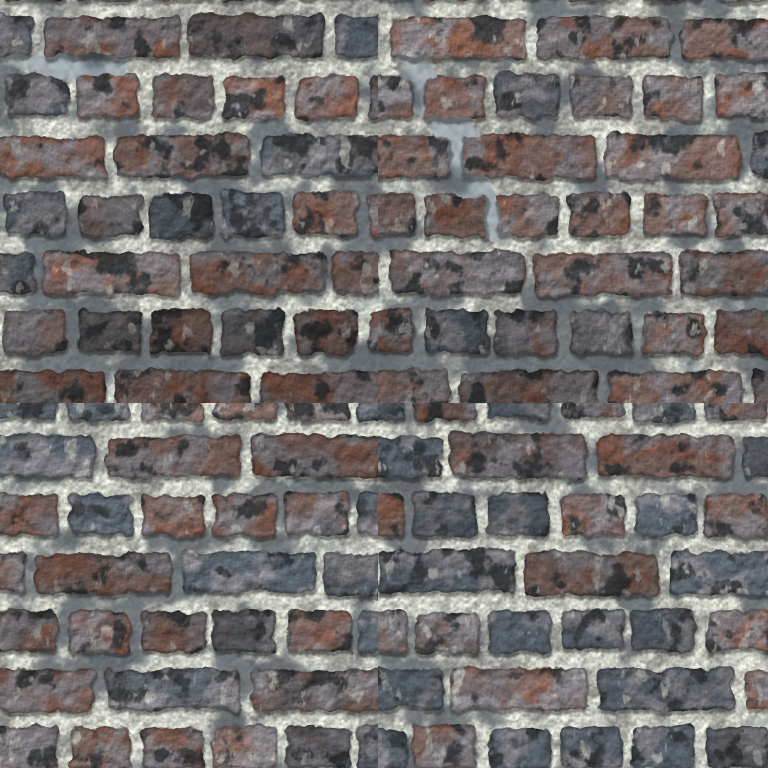
A three.js fragment shader for this texture:

```glsl
// Weathered brick wall: courses of long stretchers alternate with short headers,
// in four panels that meet at hard seams. Rounded-box distances give the bricks,
// fractal noise gives ragged edges, blotches, relief, grainy mortar and grime.
varying vec2 vUv;

const vec3 GREY = vec3(0.48, 0.47, 0.49);
const vec3 SLATE = vec3(0.32, 0.35, 0.38);
const vec3 BROWN = vec3(0.46, 0.38, 0.36);
const vec3 RUST = vec3(0.47, 0.33, 0.28);
const vec3 SOOT = vec3(0.18, 0.19, 0.20);
const vec3 STONE = vec3(0.62, 0.62, 0.60);
const vec3 PALE = vec3(0.80, 0.81, 0.77);
const vec3 CEMENT = vec3(0.64, 0.68, 0.70);
const vec2 SEAM = vec2(0.492, 0.525); // from the left, from the top

float hash(vec2 p) {
  return fract(sin(dot(p, vec2(127.1, 311.7))) * 43758.5);
}

float noise(vec2 p) {
  vec2 i = floor(p), f = fract(p);
  f = f * f * (3.0 - 2.0 * f);
  float low = mix(hash(i), hash(i + vec2(1.0, 0.0)), f.x);
  float high = mix(hash(i + vec2(0.0, 1.0)), hash(i + 1.0), f.x);
  return mix(low, high, f.y);
}

float fbm(vec2 p) {
  float sum = 0.0, weight = 0.533;
  for (int i = 0; i < 4; i++) {
    sum += weight * noise(p);
    p = mat2(1.6, 1.2, -1.2, 1.6) * p + 7.3;
    weight *= 0.5;
  }
  return sum;
}

float roundBox(vec2 p, vec2 halfSize, float radius) {
  vec2 q = abs(p) - halfSize + radius;
  return length(max(q, 0.0)) + min(max(q.x, q.y), 0.0) - radius;
}

// Signed distance to the nearest brick; id names that brick
float brickDistance(vec2 p, vec2 panel, out vec2 id) {
  float down = 1.0 - p.y;
  float course = mix((down - 0.0104) / 0.0768, (down - 0.556) / 0.076 + 6.0, panel.y);
  float row = floor(course);
  float header = mod(row, 2.0);
  float pitch = mix(0.1895, 0.0945, header);
  float start = (1.0 - header) * (0.0495 + 0.0925 * step(1.5, mod(row, 4.0)));
  float column = (p.x - 0.4515 * panel.x + 0.012 * panel.y - start) / pitch;
  id = vec2(floor(column) + 40.0 * panel.x, row + 30.0 * panel.y);

  vec2 q = (fract(vec2(column, course)) - 0.5) * vec2(pitch, 0.0765);
  vec2 jitter = vec2(hash(id + 3.0), hash(id + 17.0)) - 0.5;
  q += jitter * vec2(0.005, 0.004);
  q.y += q.x * 0.04 * (hash(id + 29.0) - 0.5);
  vec2 halfSize = vec2(pitch * 0.5 - 0.0055 - 0.002 * hash(id + 5.0), 0.0275 + 0.003 * jitter.x);
  float ragged = (fbm(p * 65.0) - 0.5) * 0.013;
  return roundBox(q, halfSize, 0.007) + ragged;
}

// Slope of the noise relief towards a light from the upper left
float relief(vec2 p, float scale) {
  return fbm(p * scale) - fbm((p + vec2(-0.0015, 0.003)) * scale);
}

float patchMask(vec2 p, vec2 centre, vec2 size) {
  float reach = length((p - centre) / size) + (fbm(p * 28.0) - 0.5) * 1.2;
  return 1.0 - smoothstep(0.85, 1.0, reach);
}

vec3 brickColour(vec2 p, vec2 id, float lower, float depth) {
  vec2 s = p + id * 0.37;
  float warmth = hash(id + 11.0) + 0.35 * (fbm(s * 20.0) - 0.5) + 0.2 - 0.3 * lower;
  vec3 clay = mix(BROWN, RUST, smoothstep(0.45, 0.7, fbm(s * 30.0)));
  vec3 c = mix(SLATE, clay, smoothstep(0.3, 0.65, warmth));
  c = mix(c, GREY, 0.85 * smoothstep(0.46, 0.62, fbm(s * 24.0 + 5.0)));
  c = mix(c, SOOT, 0.85 * smoothstep(0.55, 0.7, fbm(s * 38.0 + 9.0)));
  c = mix(c, STONE, 0.7 * smoothstep(0.66, 0.76, fbm(s * vec2(55.0, 38.0) + 2.0)));
  c *= 0.86 + 0.28 * hash(id + 23.0);
  c *= mix(0.72, 1.0, smoothstep(0.0, 0.006, depth)); // worn dark rim
  return c * (1.0 + 1.1 * relief(s, 75.0));
}

vec3 mortarColour(vec2 p, float lower) {
  float tone = fbm(p * 30.0 + 4.0) + 0.08 * lower;
  vec3 c = mix(STONE, PALE, smoothstep(0.38, 0.58, tone));
  c *= 0.87 + 0.26 * noise(p * 260.0); // sand grain
  return c * (1.0 + 0.6 * relief(p, 110.0));
}

void main() {
  vec2 p = vUv;
  float down = 1.0 - p.y;
  vec2 panel = step(SEAM, vec2(p.x, down));
  vec2 id, unused;
  float d = brickDistance(p, panel, id);
  float above = brickDistance(p + vec2(-0.001, 0.005), panel, unused);

  // Mortar with repairs, soot and the shadow cast by the brick above
  vec3 mortar = mortarColour(p, panel.y);
  float repair = patchMask(p, vec2(0.515 + 0.42 * down, 0.81), vec2(0.032, 0.14));
  repair = max(repair, patchMask(p, vec2(0.10, 0.915), vec2(0.09, 0.025)));
  mortar = mix(mortar, CEMENT * (0.92 + 0.16 * noise(p * 150.0)), repair);
  float grime = (1.0 - panel.y) * smoothstep(0.22, 0.52, down);
  float soot = smoothstep(0.5, 0.68, fbm(p * 17.0 + 31.0) + 0.2 * grime);
  mortar = mix(mortar, SLATE, 0.75 * soot);
  mortar *= mix(0.62, 1.0, smoothstep(-0.003, 0.003, above));

  // Bricks, partly smeared by the repairs
  vec3 brick = brickColour(p, id, panel.y, -d) * (1.0 - 0.15 * grime);
  float cover = 1.0 - smoothstep(-0.0012, 0.0012, d + 0.004 * repair);
  gl_FragColor = vec4(clamp(mix(mortar, brick, cover), 0.0, 1.0), 1.0);
}
```
